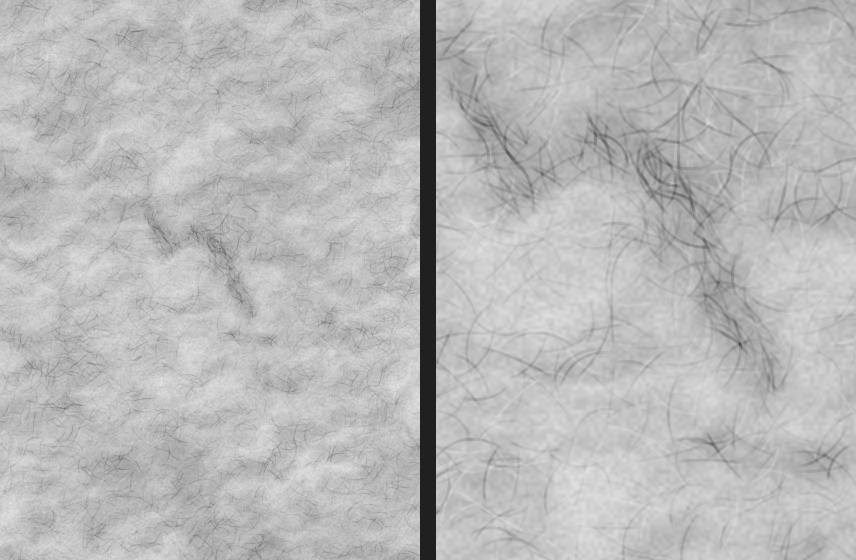
Left, the full canvas; right, a detail of the centre.
A WebGL 1 fragment shader for this texture:

```glsl
precision highp float;
// Grey wool felt: a slanted, cloudy mottle covered by layers of fine curved
// hairs, with a darker tangle of aligned hairs near the middle.
// Clouds are warped value noise; hairs are bent strokes scattered on grids.

uniform vec2 u_resolution;

const int FELT_LAYERS = 8;
const int TANGLE_LAYERS = 7;
const vec3 FELT_GREY = vec3(0.747);
const float SLANT = 0.3;
const float TANGLE_ANGLE = -1.02;

vec3 hash3(vec2 p) {
  vec3 h = fract(p.xyx * vec3(0.1031, 0.1030, 0.0973));
  h += dot(h, h.yxz + 33.33);
  return fract((h.xxy + h.yzz) * h.zyx);
}

vec2 rotate(vec2 p, float angle) {
  float c = cos(angle), s = sin(angle);
  return vec2(c * p.x - s * p.y, s * p.x + c * p.y);
}

float valueNoise(vec2 p) {
  vec2 cell = floor(p), f = fract(p);
  f = f * f * (3.0 - 2.0 * f);
  float low = mix(hash3(cell).x, hash3(cell + vec2(1.0, 0.0)).x, f.x);
  float high = mix(hash3(cell + vec2(0.0, 1.0)).x, hash3(cell + 1.0).x, f.x);
  return mix(low, high, f.y);
}

// Four octaves, centred on zero
float clouds(vec2 p) {
  float sum = 0.0, weight = 0.53;
  for (int i = 0; i < 4; i++) {
    sum += weight * (valueNoise(p) - 0.5);
    p = rotate(p, 0.5) * 2.03 + 17.3;
    weight *= 0.5;
  }
  return sum;
}

// One bent hair with faded ends, centred on the origin
float hair(vec2 p, float angle, float halfLength, float bend, float blur) {
  const float halfWidth = 0.0009;
  p = rotate(p, -angle);
  float along = p.x / halfLength;
  float slope = 2.0 * bend * along;
  float d = abs(p.y - bend * halfLength * (along * along - 0.3));
  d /= sqrt(1.0 + slope * slope);
  float body = 1.0 - smoothstep(halfWidth - blur, halfWidth + blur, d);
  return body * (1.0 - smoothstep(0.6, 1.0, abs(along)));
}

// One hair per grid cell; minTone below zero lets some hairs be light
float hairLayer(vec2 p, float size, float angle, float spread,
                float minTone, float seed, float blur) {
  p += seed * vec2(0.377, 0.713);
  vec2 home = floor(p / size);
  float sum = 0.0;
  for (int y = -1; y <= 1; y++) {
    for (int x = -1; x <= 1; x++) {
      vec2 cell = home + vec2(float(x), float(y));
      vec3 place = hash3(cell + seed * 19.0);
      vec3 form = hash3(cell + seed * 31.0 + 71.0);
      float turn = angle + (place.z - 0.5) * spread;
      float reach = size * mix(0.5, 0.9, form.x);
      vec2 q = p - (cell + place.xy) * size;
      sum += mix(minTone, 1.0, form.z)
           * hair(q, turn, reach, form.y - 0.5, blur);
    }
  }
  return sum;
}

// Soft stroke from a to b whose radius changes along its length
float softStroke(vec2 p, vec2 a, vec2 b, float radiusA, float radiusB) {
  vec2 ab = b - a;
  float h = clamp(dot(p - a, ab) / dot(ab, ab), 0.0, 1.0);
  float radius = mix(radiusA, radiusB, h);
  return 1.0 - smoothstep(0.1 * radius, 1.4 * radius, length(p - a - ab * h));
}

float tangleMask(vec2 p) {
  p += 0.022 * vec2(clouds(p * 35.0), clouds(p * 35.0 + 50.0));
  float knot = softStroke(p, vec2(0.267, 0.622), vec2(0.306, 0.560), 0.013, 0.023);
  float bridge = softStroke(p, vec2(0.300, 0.570), vec2(0.365, 0.575), 0.018, 0.024);
  float body = softStroke(p, vec2(0.352, 0.590), vec2(0.405, 0.530), 0.023, 0.030);
  float tail = softStroke(p, vec2(0.390, 0.540), vec2(0.450, 0.437), 0.031, 0.007);
  return max(max(knot, 0.6 * bridge), max(body, 0.8 * tail));
}

void main() {
  vec2 p = gl_FragCoord.xy / u_resolution.y;
  float blur = 0.7 / u_resolution.y;

  // Cloudy mottle, stretched along the slant of the felt
  vec2 grain = rotate(p, -SLANT);
  vec2 warp = vec2(clouds(grain * 14.0), clouds(grain * 14.0 + 40.0));
  float mottle = clouds(grain * vec2(20.0, 38.0) + 2.0 * warp);
  float broad = clouds(p * vec2(4.0, 6.0) + 9.0);
  float dust = valueNoise(p * 420.0) - 0.5;

  // Hairs lie thicker where the mottle is dark
  float hairs = 0.0;
  for (int i = 0; i < FELT_LAYERS; i++) {
    hairs += hairLayer(p, 0.030, SLANT, 2.6, -0.5, float(i) + 1.0, blur);
  }
  float shade = 0.24 * mottle + 0.15 * broad + 0.07 * dust;
  shade -= 0.07 * hairs * clamp(1.0 - 2.5 * mottle, 0.5, 1.6);

  // Dark tangle of aligned hairs
  float mask = tangleMask(p);
  if (mask > 0.0) {
    float strands = 0.0;
    for (int i = 0; i < TANGLE_LAYERS; i++) {
      strands += hairLayer(p, 0.028, TANGLE_ANGLE, 1.1, 0.2, float(i) + 21.0, blur);
    }
    shade -= mask * (0.08 + 0.13 * min(strands, 2.0));
  }

  gl_FragColor = vec4(clamp(FELT_GREY + shade, 0.0, 1.0), 1.0);
}
```
